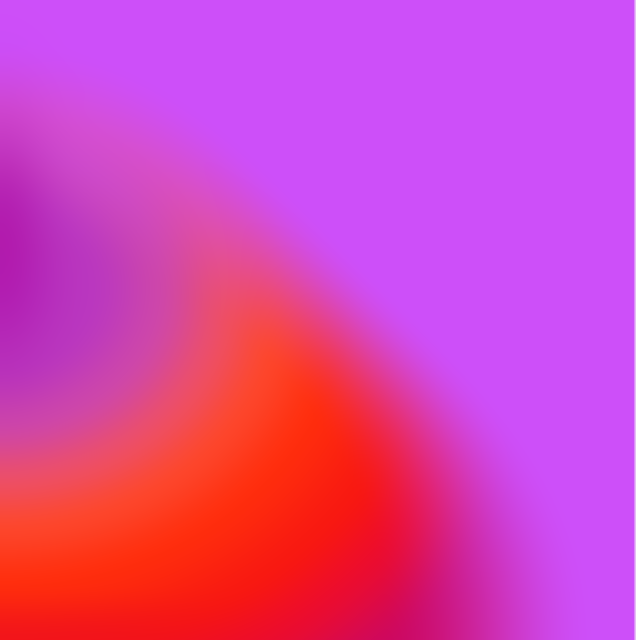
Write a Shadertoy shader that draws this background.

```glsl
// A soft colour field: a red and orange quarter disc glows in the lower left
// corner of a violet ground, with a magenta pocket on its left side.
// Colour bands follow the distance from the pocket; a radial fade ends the disc.

// Blends to the next colour band, overlapping its neighbours a little.
vec3 band(vec3 base, vec3 next, float lo, float hi, float d) {
    float overlap = 0.15 * (hi - lo);
    return mix(base, next, smoothstep(lo - overlap, hi + overlap, d));
}

// Colours outward from the pocket: purple, pink, orange, red, crimson.
vec3 glowRamp(float d) {
    vec3 c = vec3(0.71, 0.18, 0.76);
    c = band(c, vec3(0.73, 0.22, 0.75), 0.00, 0.13, d);
    c = band(c, vec3(0.81, 0.28, 0.66), 0.13, 0.22, d);
    c = band(c, vec3(0.93, 0.31, 0.40), 0.22, 0.30, d);
    c = band(c, vec3(0.99, 0.28, 0.18), 0.30, 0.37, d);
    c = band(c, vec3(1.00, 0.18, 0.05), 0.37, 0.46, d);
    c = band(c, vec3(0.97, 0.09, 0.07), 0.46, 0.58, d);
    c = band(c, vec3(0.93, 0.05, 0.17), 0.58, 0.65, d);
    return band(c, vec3(0.80, 0.03, 0.38), 0.65, 0.76, d);
}

void mainImage(out vec4 fragColor, in vec2 fragCoord) {
    vec2 uv = fragCoord / iResolution.xy;

    // Warm bands around the pocket, slightly stretched sideways
    vec3 color = glowRamp(length((uv - vec2(0.0, 0.55)) * vec2(0.85, 1.0)));

    // Crimson lower edge of the disc
    float lowEdge = (1.0 - smoothstep(0.0, 0.09, uv.y)) * (1.0 - smoothstep(0.1, 0.6, uv.x));
    color = mix(color, vec3(0.92, 0.05, 0.14), 0.5 * lowEdge);

    // Fade to violet: tight on the diagonal, wide near both axes
    float radius = length(uv);
    float axial = (uv.x * uv.x - uv.y * uv.y) / max(radius * radius, 1e-4);
    float fadeEnd = 0.82 + 0.12 * axial * axial;
    vec3 violet = vec3(0.804, 0.31, 0.976);
    color = mix(color, violet, smoothstep(0.60, fadeEnd, radius));

    // Dark magenta core of the pocket
    vec2 core = (uv - vec2(0.0, 0.62)) / vec2(0.075, 0.17);
    color = mix(color, vec3(0.69, 0.08, 0.66), 0.8 * exp(-dot(core, core)));

    // Thin pale rim on the right
    color = mix(color, vec3(0.90, 0.74, 0.96), smoothstep(0.996, 0.999, uv.x));

    fragColor = vec4(color, 1.0);
}
```
